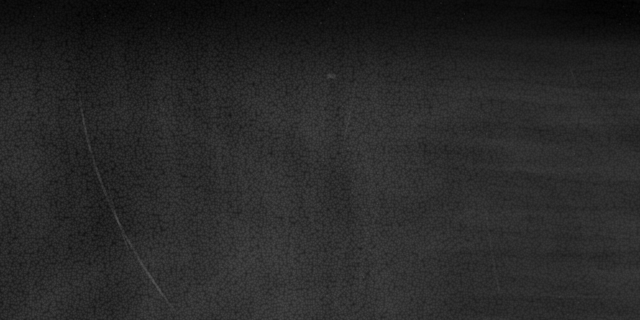
A Shadertoy shader for this texture:

```glsl
// A worn blackboard: dark slate with wiped chalk haze, fine grain and pale scratches.

const vec3 SLATE_TINT = vec3(1.0);
const float BOARD_LEVEL = 0.169;     // mean brightness of the slate
const float TOP_LEVEL = 0.045;       // brightness along the shaded top edge
const float GRAIN_SCALE = 125.0;     // grains per canvas height
const float GRAIN_CONTRAST = 0.105;
const float HAZE_CONTRAST = 0.014;
const float SMEAR_CONTRAST = 0.012;
const float STREAK_CONTRAST = 0.014;
const float SCRATCH_WIDTH = 0.0045;

vec2 hash2(vec2 p) {
    vec3 q = fract(vec3(p.xyx) * vec3(0.1031, 0.1030, 0.0973));
    q += dot(q, q.yzx + 33.33);
    return fract((q.xx + q.yz) * q.zy);
}

// Distance to the nearest scattered cell point
float cellular(vec2 p) {
    vec2 cell = floor(p);
    vec2 local = fract(p);
    float nearest = 4.0;
    for (int y = -1; y <= 1; y++) {
        for (int x = -1; x <= 1; x++) {
            vec2 offset = vec2(x, y);
            vec2 d = offset + hash2(cell + offset) - local;
            nearest = min(nearest, dot(d, d));
        }
    }
    return sqrt(nearest);
}

// Layered sines, turned and warped at every octave
float layers(vec2 p) {
    const mat2 turn = mat2(0.8, 0.6, -0.6, 0.8);
    float sum = 0.0;
    float weight = 1.0;
    for (int i = 0; i < 6; i++) {
        p += 0.7 * sin(p.yx * 1.3 + float(i) * 2.1);
        sum += weight * sin(p.x) * sin(p.y + 1.7);
        p = turn * p * 1.75 + 4.3;
        weight *= 0.68;
    }
    return sum;
}

// Soft bright or dark patch
float patchGlow(vec2 p, vec2 centre, vec2 radius) {
    vec2 d = (p - centre) / radius;
    return exp(-dot(d, d));
}

// Scratch falling from its top point, with a lean and a bend
float scratch(vec2 p, vec2 top, float fall, float lean, float bend, float width) {
    float t = top.y - p.y;
    float offset = p.x - top.x - t * (lean + bend * t);
    float slope = lean + 2.0 * bend * t;
    float dist = abs(offset) / sqrt(1.0 + slope * slope);
    float ends = smoothstep(0.0, 0.05, t) * (1.0 - smoothstep(fall - 0.05, fall, t));
    return ends * (1.0 - smoothstep(0.1 * width, width, dist));
}

void mainImage(out vec4 fragColor, in vec2 fragCoord) {
    vec2 p = fragCoord / iResolution.y;
    float right = smoothstep(1.0, 1.75, p.x);

    // Slate with a shaded top and uneven wiping
    float haze = layers(p * vec2(4.0, 5.5) + 2.0);
    float shade = smoothstep(0.66, 1.02, p.y + 0.025 * haze);
    float level = mix(BOARD_LEVEL, TOP_LEVEL, shade);
    level += 0.030 * patchGlow(p, vec2(1.05, 0.12), vec2(0.60, 0.35));
    level += 0.014 * patchGlow(p, vec2(1.25, 0.60), vec2(0.50, 0.25));
    level -= 0.028 * patchGlow(p, vec2(0.36, 0.50), vec2(0.28, 0.40));
    level -= 0.025 * patchGlow(p, vec2(1.90, 0.98), vec2(0.35, 0.12));
    level += HAZE_CONTRAST * haze;

    // Vertical eraser smears, giving way to level streaks on the right
    float smear = layers(p * vec2(17.0, 2.2) + 9.0);
    float streak = layers(p * vec2(3.0, 34.0) + 5.0);
    level += SMEAR_CONTRAST * smear * (1.0 - 0.7 * right) * (1.0 - shade);
    level += STREAK_CONTRAST * streak * (0.12 + 0.88 * right) * (1.0 - 0.5 * shade);

    // Fine grain in two sizes, calmer on the right and in the shade
    float grain = 0.46 - cellular(p * GRAIN_SCALE);
    grain += 0.4 * (0.46 - cellular(p * GRAIN_SCALE * 0.5 + 31.0));
    level += GRAIN_CONTRAST * grain * (1.0 - 0.4 * right) * (1.0 - 0.55 * shade);

    // Long curved scratch with its side branch, then faint ones
    float wear = 0.75 + 0.25 * sin(p.y * 61.0 + 2.0 * sin(p.y * 23.0));
    float marks = scratch(p, vec2(0.247, 0.72), 0.71, 0.10, 0.48, SCRATCH_WIDTH * 1.4);
    marks += 0.65 * scratch(p, vec2(0.335, 0.44), 0.26, 0.20, 0.45, SCRATCH_WIDTH);
    marks += 0.40 * scratch(p, vec2(1.12, 0.78), 0.27, -0.20, 0.0, SCRATCH_WIDTH);
    marks += 0.25 * scratch(p, vec2(1.15, 0.33), 0.27, -0.12, 0.0, SCRATCH_WIDTH * 2.5);
    marks += 0.30 * scratch(p, vec2(1.51, 0.42), 0.36, 0.10, 0.15, SCRATCH_WIDTH * 1.3);
    marks += 0.30 * scratch(p, vec2(1.77, 0.83), 0.14, 0.30, 0.0, SCRATCH_WIDTH);
    level += 0.10 * marks * wear;

    // Chalk dab and scattered dust specks
    vec2 dab = abs(p - vec2(1.036, 0.762)) - vec2(0.012, 0.006);
    level += 0.09 * (1.0 - smoothstep(-0.003, 0.004, max(dab.x, dab.y)));
    float speck = 1.0 - smoothstep(0.03, 0.09, cellular(p * 22.0 + 7.0));
    level += 0.05 * speck * step(0.93, hash2(floor(p * 11.0)).x);

    fragColor = vec4(SLATE_TINT * clamp(level, 0.0, 1.0), 1.0);
}
```
